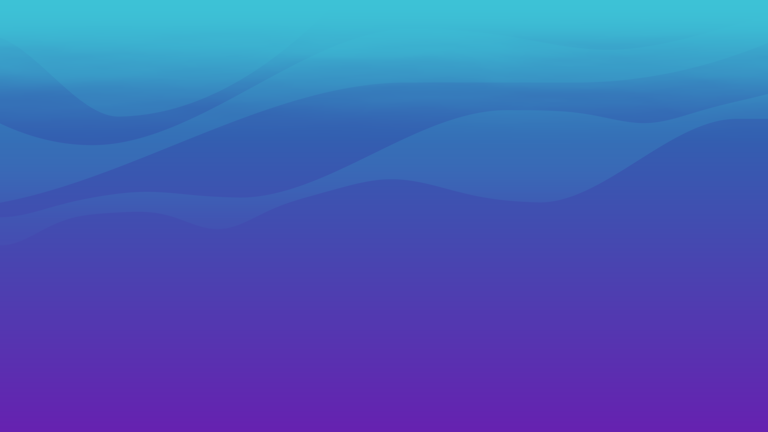
Reproduce this background procedurally as a WebGL 1 fragment shader.

```glsl
precision highp float;

uniform vec2 u_resolution;

#define CYAN vec3(0.24, 0.76, 0.84)
#define BLUE vec3(0.20, 0.37, 0.69)
#define PURPLE vec3(0.40, 0.13, 0.69)
#define CYAN_END 0.34
#define PURPLE_START 0.32
#define BAND_TINT 0.17
#define EDGE_SOFT 0.002
#define MIST_SCALE vec2(5.0, 22.0)
#define MIST_SHIFT 0.05

float hash(vec2 p) {
  vec3 q = fract(vec3(p.xyx) * 0.1031);
  q += dot(q, q.yzx + 33.33);
  return fract((q.x + q.y) * q.z);
}

float noise(vec2 p) {
  vec2 cell = floor(p);
  vec2 f = fract(p);
  f = f * f * (3.0 - 2.0 * f);
  float low = mix(hash(cell), hash(cell + vec2(1.0, 0.0)), f.x);
  float high = mix(hash(cell + vec2(0.0, 1.0)), hash(cell + vec2(1.0, 1.0)), f.x);
  return mix(low, high, f.y);
}

float fbm(vec2 p) {
  float sum = 0.0;
  float weight = 0.5;
  for (int i = 0; i < 4; i++) {
    sum += weight * noise(p);
    p = p * 2.0 + 7.3;
    weight *= 0.5;
  }
  return sum;
}

// Curve parts: a rounded bump and one-sided parabolas
float hump(float x, float center, float width) {
  float d = (x - center) / width;
  return exp(-d * d);
}

float rise(float x, float start) {
  float d = max(x - start, 0.0);
  return d * d;
}

// Wave edges, given as depth below the top
float cornerWave(float x) {
  return mix(0.08, 0.27, smoothstep(-0.02, 0.155, x)) - 3.2 * rise(x, 0.15);
}

float crestWave(float x) {
  return mix(0.336, 0.065, smoothstep(0.12, 0.54, x)) - 3.5 * rise(-x, -0.12)
    + 0.05 * hump(x, 0.79, 0.13) - 1.5 * rise(x, 0.85);
}

float shelfWave(float x) {
  return mix(0.483, 0.191, smoothstep(-0.08, 0.53, x)) - 1.47 * rise(x, 0.75);
}

float middleWave(float x) {
  return mix(0.458, 0.255, smoothstep(0.31, 0.66, x))
    + 0.045 * hump(x, 0.0, 0.08) - 0.014 * hump(x, 0.19, 0.07)
    + 0.03 * hump(x, 0.84, 0.07) - 1.3 * rise(x, 0.83);
}

float lowestWave(float x) {
  return mix(0.47, 0.275, smoothstep(0.70, 0.96, x)) - 0.055 * hump(x, 0.51, 0.1)
    + 0.06 * hump(x, 0.285, 0.065) + 0.02 * hump(x, 0.14, 0.08)
    + 0.097 * hump(x, 0.0, 0.075);
}

float below(float depth, float edge) {
  return smoothstep(-EDGE_SOFT, EDGE_SOFT, depth - edge);
}

void main() {
  vec2 uv = gl_FragCoord.xy / u_resolution;
  float x = uv.x;
  float depth = 1.0 - uv.y;

  // Streaky mist bends the upper gradient
  float mist = fbm(uv * MIST_SCALE + 1.5 * fbm(uv * 4.0)) - 0.47;
  float mistZone = smoothstep(0.03, 0.12, depth) * (1.0 - smoothstep(0.24, 0.36, depth));
  float misty = depth + MIST_SHIFT * mist * mistZone;

  // Vertical gradient
  vec3 color = mix(CYAN, BLUE, smoothstep(0.0, CYAN_END, misty));
  color = mix(color, PURPLE, clamp((depth - PURPLE_START) / (1.0 - PURPLE_START), 0.0, 1.0));

  // Lighter water between alternate wave edges
  float band = 1.0 - below(depth, cornerWave(x));
  band += below(depth, crestWave(x)) * (1.0 - below(depth, shelfWave(x)));
  band += below(depth, middleWave(x)) * (1.0 - below(depth, lowestWave(x)));
  float fade = 1.0 - 0.75 * smoothstep(0.36, 0.56, depth);
  color = mix(color, CYAN, BAND_TINT * fade * clamp(band, 0.0, 1.0));

  gl_FragColor = vec4(color, 1.0);
}
```
